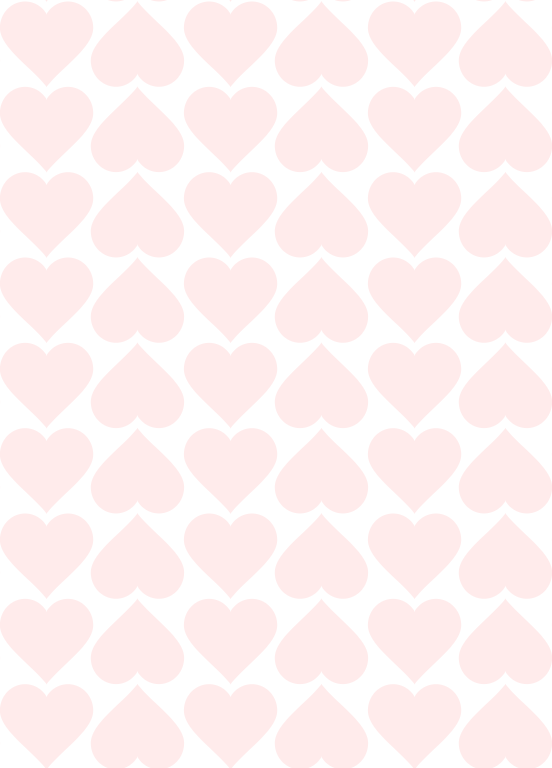
Write a Shadertoy shader that draws this pattern.

```glsl
const vec2 GRID = vec2(6.0, 9.0);             // whole hearts across and down
const vec3 PAPER = vec3(1.0);
const vec3 BLUSH = vec3(1.0, 0.92, 0.92);

// Lengths in cell widths
const float CELL_HEIGHT = 0.9255;
const float LOBE_X = 0.233;                   // lobe centre from the heart axis
const vec2 LOBE_RADII = vec2(0.274, 0.285);
const float LOBE_RISE = 0.640;                // lobe centre above the tip
const float TIP_SPREAD = 0.50;                // opening of the sides at the tip
const float PAIR_SHIFT = 0.006;               // neighbours lean together in pairs
const float DROP = 0.016;                     // hearts sit a little low in the cell

float ellipseDistance(vec2 p, vec2 radii) {
    float k = length(p / radii);
    return k * (k - 1.0) / max(length(p / (radii * radii)), 1e-4);
}

// Approximate signed distance to a heart; the origin is mid-height
float heartDistance(vec2 p) {
    p.x = abs(p.x);
    p.y += 0.5 * CELL_HEIGHT;
    if (p.y > LOBE_RISE) return ellipseDistance(p - vec2(LOBE_X, LOBE_RISE), LOBE_RADII);
    if (p.y < 0.0) return length(p);

    // Cubic side: pointed at the tip, vertical where it meets the lobe
    float t = p.y / LOBE_RISE;
    float s = 1.0 - t;
    float widest = LOBE_X + LOBE_RADII.x;
    float halfWidth = TIP_SPREAD * t * s * s + widest * t * t * (3.0 - 2.0 * t);
    float slope = (TIP_SPREAD * s * (1.0 - 3.0 * t) + 6.0 * widest * t * s) / LOBE_RISE;
    return (p.x - halfWidth) / sqrt(1.0 + slope * slope);
}

void mainImage(out vec4 fragColor, in vec2 fragCoord) {
    vec2 grid = fragCoord / iResolution.xy * GRID;
    vec2 cell = floor(grid);
    vec2 local = fract(grid) - 0.5;

    // Nearest heart, including those reaching in from adjacent cells
    float d = 1.0;
    for (int j = -1; j <= 1; j++) {
        for (int i = -1; i <= 1; i++) {
            vec2 offset = vec2(i, j);
            float facing = 1.0 - 2.0 * mod(cell.x + offset.x, 2.0);
            vec2 p = (local - offset) * vec2(1.0, CELL_HEIGHT);
            p -= vec2(facing * PAIR_SHIFT, -DROP);
            d = min(d, heartDistance(vec2(p.x, p.y * facing)));
        }
    }

    float pixel = GRID.x / iResolution.x;
    float cover = clamp(0.5 - d / pixel, 0.0, 1.0);
    fragColor = vec4(mix(PAPER, BLUSH, cover), 1.0);
}
```
